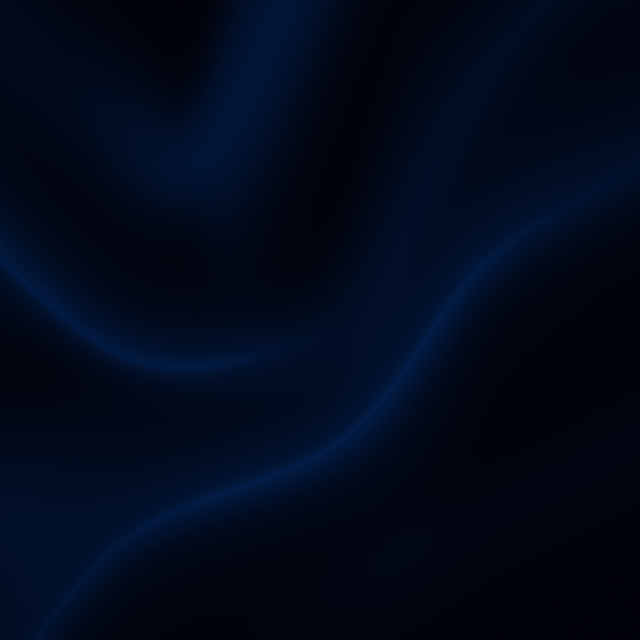
Give the GLSL for this background, as a WebGL 2 fragment shader.

```glsl
#version 300 es
precision highp float;
// Dark navy silk: two glowing folds sweep across the canvas below a soft arch.

uniform vec2 u_resolution;
out vec4 fragColor;

const vec3 NIGHT = vec3(0.004, 0.009, 0.040);
const vec3 GLOW = vec3(0.003, 0.125, 0.290);

float hash(vec2 p) {
  return fract(sin(dot(p, vec2(127.1, 311.7))) * 43758.5453);
}

// Straight line as (height, slope)
vec2 line(float x, float start, float slope) {
  return vec2(start + slope * x, slope);
}

// Smooth change of slope around one place, as (height, slope)
vec2 bend(float x, float at, float turn, float width) {
  float u = (x - at) / width;
  return turn * vec2(width * log(1.0 + exp(u)), 1.0 / (1.0 + exp(-u)));
}

// Signed distance to a curve, positive above it
float curveDistance(float y, vec2 curve) {
  return (y - curve.x) / sqrt(1.0 + curve.y * curve.y);
}

// Creased glow with its own reach on either side
float crease(float d, float above, float below) {
  return exp(-abs(d) / (d > 0.0 ? above : below));
}

// Rounded glow with its own reach on either side
float softBand(float d, float above, float below) {
  float r = d / (d > 0.0 ? above : below);
  return exp(-r * r);
}

float spot(vec2 p, vec2 center, vec2 radius) {
  vec2 q = (p - center) / radius;
  return exp(-dot(q, q));
}

vec2 lowerFold(float x) {
  return line(x, -0.078, 1.5) + bend(x, 0.17, -1.2, 0.05)
       + bend(x, 0.58, 1.6, 0.05) + bend(x, 0.735, -1.35, 0.035);
}

vec2 upperFold(float x) {
  return line(x, 0.5935, -1.1) + bend(x, 0.2, 1.4, 0.07)
       + bend(x, 0.55, 2.4, 0.035) + bend(x, 0.68, -1.6, 0.03);
}

vec2 arch(float x) {
  return line(x, 0.95, -0.9) + bend(x, 0.32, 3.5, 0.04);
}

void main() {
  vec2 p = gl_FragCoord.xy / u_resolution;
  float lower = curveDistance(p.y, lowerFold(p.x));
  float upper = curveDistance(p.y, upperFold(p.x));
  float top = curveDistance(p.y, arch(p.x));

  // Dim cloth between the folds
  float between = smoothstep(-0.03, 0.06, lower) * smoothstep(0.04, -0.06, upper);
  float shade = 1.0 - 0.8 * spot(p, vec2(0.03, 0.42), vec2(0.22, 0.09));
  shade *= 1.0 - 0.6 * spot(p, vec2(0.98, 0.92), vec2(0.22, 0.13));
  float light = 0.18 * between * shade;
  light += 0.20 * between * spot(p, vec2(0.0, 0.18), vec2(0.2, 0.13));

  // Lower fold with a thin bright crest
  float right = smoothstep(0.65, 1.0, p.x);
  float lowerPower = mix(0.36, 0.58, smoothstep(0.02, 0.4, p.x)) * mix(1.0, 0.6, right);
  light += lowerPower * crease(lower, mix(0.045, 0.06, right), 0.06);
  light += lowerPower * 0.25 * softBand(lower + 0.012, 0.025, mix(0.025, 0.06, right));
  light += 0.10 * (1.0 - right) * crease(lower, 0.004, 0.004);

  // Upper fold, crisp at left and diffuse as it climbs
  float fade = smoothstep(0.28, 0.56, p.x);
  light += 0.70 * (1.0 - fade) * crease(upper, 0.065, 0.022);
  light += 0.24 * fade * softBand(upper, 0.075, 0.06);

  // Broad arch, brightest on its right limb
  float archPower = mix(0.24, 0.58, smoothstep(0.08, 0.36, p.x));
  light += archPower * softBand(top, 0.10, 0.085);

  // Faint sheen in the lower right
  float sheen = curveDistance(p.y, line(p.x, -0.20, 0.52));
  light += 0.09 * smoothstep(0.3, 0.65, p.x) * softBand(sheen, 0.06, 0.09);

  // Fine grain hides banding
  float grain = (hash(p) - 0.5) / 255.0;
  fragColor = vec4(NIGHT + GLOW * light + grain, 1.0);
}
```
